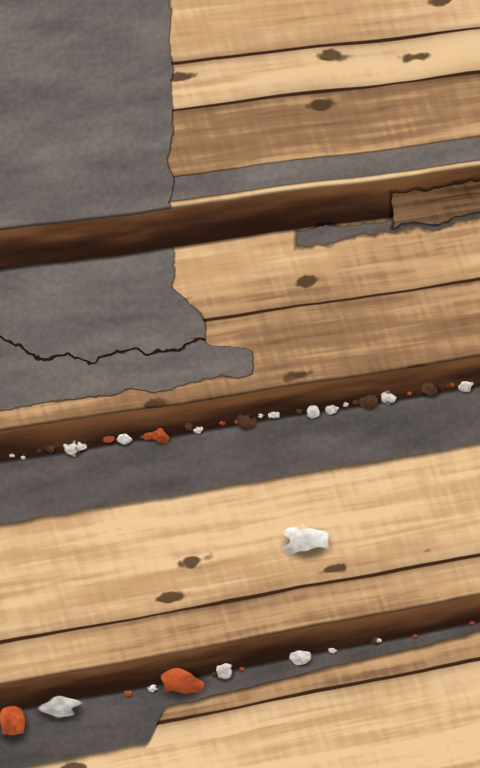
Reproduce this texture procedurally as a Shadertoy shader.

```glsl
// Weathered stepped roof boards with torn grey felt, dark ledges and rubble.

const vec3 PALE = vec3(0.94, 0.79, 0.60);
const vec3 TAN = vec3(0.81, 0.64, 0.46);
const vec3 BROWN = vec3(0.61, 0.46, 0.33);
const vec3 UMBER = vec3(0.36, 0.25, 0.17);
const vec3 SOOT = vec3(0.17, 0.10, 0.07);
const vec3 FELT = vec3(0.40, 0.37, 0.355);
const vec3 CHALK = vec3(0.90, 0.87, 0.83);
const vec3 BRICK = vec3(0.78, 0.36, 0.20);

float hash(vec2 p) {
    return fract(sin(dot(p, vec2(127.1, 311.7))) * 43758.5);
}

float noise(vec2 p) {
    vec2 i = floor(p), f = fract(p);
    f = f * f * (3.0 - 2.0 * f);
    return mix(mix(hash(i), hash(i + vec2(1, 0)), f.x),
               mix(hash(i + vec2(0, 1)), hash(i + vec2(1, 1)), f.x), f.y);
}

float fbm(vec2 p) {
    float sum = 0.0, amp = 0.533;
    for (int i = 0; i < 4; i++) {
        sum += amp * noise(p);
        p = p * 2.03 + 7.3;
        amp *= 0.5;
    }
    return sum;
}

// Switches from one board tone to the next above a seam
float boardTone(float tone, float next, float v, float seam, float aa) {
    return mix(tone, next, smoothstep(-aa, aa, v - seam));
}

// Long grain, growth rings and crosswise saw marks
vec3 wood(vec2 q, float tone) {
    float blotch = fbm(q * vec2(3.0, 13.0));
    float t = tone + 0.65 * (fbm(q * vec2(5.0, 90.0)) - 0.5) + 0.7 * (blotch - 0.5);
    t += 0.05 * sin(q.y * 130.0 + 16.0 * fbm(q * vec2(2.0, 7.0)));
    t += 0.16 * (noise(vec2(q.x * 115.0 + q.y * 35.0, q.y * 22.0)) - 0.5);
    vec3 col = mix(PALE, TAN, smoothstep(-0.05, 0.45, t));
    col = mix(col, BROWN, smoothstep(0.4, 0.85, t));
    return mix(col, UMBER, smoothstep(0.8, 1.4, t));
}

void darkSeam(inout vec3 col, float d, float width, float aa) {
    col *= 1.0 - 0.25 * exp(-abs(d) / (width * 4.0));
    col = mix(SOOT * 1.5, col, smoothstep(width - aa, width + aa, abs(d)));
}

// Lays a shape (d < 0 inside) with a soft shadow of the given width
void lay(inout vec3 col, float d, vec3 tint, float shadow, float aa) {
    col *= mix(0.45, 1.0, smoothstep(0.0, shadow, d));
    col = mix(tint, col, smoothstep(-aa, aa, d));
}

// Vertical front of a step, sootier towards its foot
void ledge(inout vec3 col, vec2 q, float foot, float top, float aa) {
    float t = (q.y - foot) / (top - foot);
    float stain = fbm(q * vec2(7.0, 45.0));
    vec3 front = mix(SOOT, vec3(0.47, 0.31, 0.19), smoothstep(0.0, 1.3, t + 0.9 * (stain - 0.5)));
    lay(col, max(foot - q.y, q.y - top), front, 0.009, aa);
}

void stone(inout vec3 col, vec2 p, vec2 centre, vec2 size, vec3 tint, float aa) {
    vec2 q = (p - centre) / size;
    float r = length(q) + 0.65 * (noise(q * 1.6 + centre * 57.0) - 0.5);
    float soft = aa / min(size.x, size.y);
    col *= mix(0.5, 1.0, smoothstep(0.6, 1.35, length(q + vec2(-0.1, 0.3))));
    vec3 lit = tint * (0.87 + 0.17 * q.y + 0.4 * (fbm(q * 2.5 + centre * 31.0) - 0.5));
    col = mix(lit, col, smoothstep(0.95 - soft, 0.95 + soft, r));
}

// Loose chips along the foot of a step
void rubble(inout vec3 col, vec2 p, float v, float count, float aa) {
    for (float i = 0.0; i < count; i++) {
        vec2 seed = vec2(i, v * 10.0);
        float x = (i + hash(seed)) / count, kind = hash(seed + 3.7);
        float size = 0.004 + 0.012 * pow(hash(seed + 9.1), 3.0);
        vec3 tint = kind < 0.45 ? CHALK : kind < 0.7 ? BRICK * 0.9 : UMBER;
        float y = v + x * (0.2 - 0.06 * v) + 0.012 * (hash(seed + 5.3) - 0.5);
        stone(col, p, vec2(x, y), vec2(size * 1.3, size), tint, aa);
    }
}

void mainImage(out vec4 fragColor, in vec2 fragCoord) {
    vec2 p = fragCoord / iResolution.x;
    float aa = 1.0 / iResolution.x, x = p.x;
    // Rising boards that converge slightly: v is the height at the left edge
    float v = (p.y - 0.2 * x) / (1.0 - 0.06 * x);
    v += 0.010 * (fbm(vec2(x * 5.0, v * 3.0)) - 0.5);
    vec2 q = vec2(x, v);
    float torn = fbm(p * 22.0) - 0.5;

    // Boards, from the bottom up
    float tone = boardTone(0.12, 0.55, v, 0.028, aa);
    tone = boardTone(tone, 0.42, v, 0.17, aa);
    tone = boardTone(tone, 0.22, v, 0.26, aa);
    tone = boardTone(tone, 0.62, v, 0.66, aa);
    tone = boardTone(tone, 0.42, v, 0.87, aa);
    tone = boardTone(tone, mix(0.2, 0.72, smoothstep(1.14, 1.22, v)), v, 1.08, aa);
    tone = boardTone(tone, 0.06, v, 1.329, aa);
    tone = boardTone(tone, 0.32, v, 1.427, aa);
    tone += 0.35 * exp(-abs(v - 0.70) / 0.03) + 0.2 * exp(-abs(v - 0.17) / 0.02);
    vec3 col = wood(q, tone);
    for (int i = 0; i < 5; i++) {
        float seam = float[5](0.028, 0.26, 0.87, 1.329, 1.427)[i];
        darkSeam(col, v - seam, 0.0015 + 0.003 * noise(vec2(x * 6.0, seam * 50.0)), aa);
    }

    // Sparse dark nail stains
    vec2 cell = floor(q * vec2(4.0, 9.0)), local = fract(q * vec2(4.0, 9.0)) - 0.5;
    vec2 offset = 0.5 * (vec2(hash(cell), hash(cell + 4.1)) - 0.5);
    float stain = length((local - offset) * vec2(1.0, 1.3)) + 0.35 * torn;
    col = mix(col, UMBER * 0.8, 0.8 * step(0.68, hash(cell + 8.3)) * (1.0 - smoothstep(0.05, 0.13, stain)));

    // Torn felt on the boards, with cracks
    vec3 felt = FELT * (0.82 + 0.36 * fbm(q * vec2(9.0, 30.0)) + 0.10 * (noise(p * 150.0) - 0.5));
    float upper = max(abs(v - 1.16) - 0.025 - 0.02 * torn, 0.15 + (v - 1.135) * 1.8 - x);
    lay(col, upper + 0.022 * torn, felt * 1.13, 0.006, aa);
    float rim = 0.354 + 0.07 * smoothstep(0.97, 0.87, v) + 0.10 * smoothstep(0.825, 0.785, v);
    float middle = max(x - rim, 0.742 - v) + 0.03 * torn;
    float crack = abs(v - 0.823 - 0.075 * exp(-x * 15.0) + 0.05 * torn);
    vec3 split = mix(SOOT, felt * 1.1, smoothstep(0.001, 0.0035 + aa, crack));
    lay(col, middle, split, 0.006, aa);

    // Felt strips in the step corners
    lay(col, max(0.508 - v, v - 0.64) + 0.008 * torn, felt * 0.92, 0.014, aa);
    float hem = mix(-0.01, 0.06 + 0.045 * (x - 0.34), smoothstep(0.30, 0.35, x));
    lay(col, max(hem - v, v - 0.12) + 0.008 * torn, felt * 0.88, 0.014, aa);

    // Three ledges, a lifted flap and a splintered block
    ledge(col, q, 1.036, 1.118, aa);
    ledge(col, q, 0.637, 0.70, aa);
    ledge(col, q, 0.112, 0.17, aa);
    lay(col, max(abs(v - 1.018) - 0.014 + 0.04 * torn, 0.62 - x), felt, 0.012, aa);
    float block = max(abs(v - 1.05) - 0.036, 0.82 - x) + 0.03 * torn;
    lay(col, block, wood(q * vec2(1.0, 1.5), 1.05) * 0.85, 0.012, aa);

    // Rubble and larger stones
    rubble(col, p, 0.642, 30.0, aa);
    rubble(col, p, 0.108, 14.0, aa);
    stone(col, p, vec2(0.635, 0.475), vec2(0.046, 0.031), CHALK * 1.08, aa);
    stone(col, p, vec2(0.375, 0.183), vec2(0.046, 0.031), BRICK, aa);
    stone(col, p, vec2(0.025, 0.094), vec2(0.030, 0.034), BRICK, aa);
    stone(col, p, vec2(0.120, 0.125), vec2(0.045, 0.022), CHALK * 0.9, aa);
    stone(col, p, vec2(0.467, 0.200), vec2(0.019, 0.016), CHALK * 0.95, aa);
    fragColor = vec4(clamp(col, 0.0, 1.0), 1.0);
}
```
